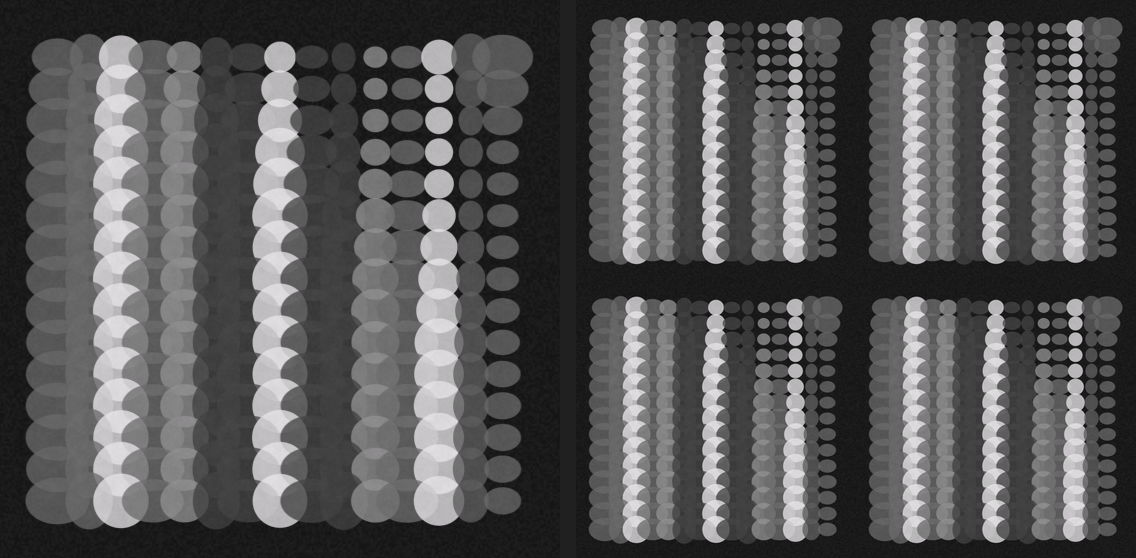
Left, the tile; right, the same tile 2 across and 2 down.
Reproduce this pattern procedurally as a Shadertoy shader.

```glsl
#define COUNT 15.0
#define PITCH 0.0568
#define OPACITY 0.78
#define BACKDROP 0.10
#define GRAIN_CELLS 256.0
#define GRAIN 0.045
#define MOTTLE_CELLS 64.0
#define MOTTLE 0.022
#define SIZE_JITTER 0.012
#define TINT vec3(1.0, 0.99, 1.0)

// Ellipse radii in grid steps, by column distance from the middle
const vec2 RADII[8] = vec2[8](
    vec2(0.87, 0.86), vec2(0.98, 0.69), vec2(0.75, 0.91), vec2(0.76, 0.68),
    vec2(0.98, 0.69), vec2(0.87, 0.86), vec2(0.75, 0.91), vec2(0.99, 0.73));

// Paint tone of each column, left to right
const float TONE[15] = float[15](
    0.41, 0.42, 0.90, 0.43, 0.57, 0.26, 0.27, 0.90,
    0.27, 0.26, 0.57, 0.43, 0.90, 0.37, 0.41);

float hash(vec2 p) {
    vec3 q = fract(p.xyx * vec3(0.1031, 0.1030, 0.0973));
    q += dot(q, q.yzx + 33.33);
    return fract((q.x + q.y) * q.z);
}

// Value noise that wraps after a whole number of cells
float wrapNoise(vec2 uv, float cells) {
    vec2 p = uv * cells;
    vec2 i = floor(p), f = fract(p);
    f = f * f * (3.0 - 2.0 * f);
    vec2 a = mod(i, cells), b = mod(i + 1.0, cells);
    return mix(mix(hash(a), hash(vec2(b.x, a.y)), f.x),
               mix(hash(vec2(a.x, b.y)), hash(b), f.x), f.y);
}

// Scale falls to one half along a diagonal valley near the top right corner
float sizeAt(vec2 cell) {
    float u = COUNT - 1.0 - cell.x, v = cell.y;
    float corner = 1.0 - smoothstep(-0.7, 3.5, u + v);
    float slope = smoothstep(4.5, 12.3, u + v);
    float edges = smoothstep(-1.2, 3.2, u) * smoothstep(-4.0, 3.0, v);
    return 0.5 + 0.5 * (corner + slope * edges);
}

float ellipseDistance(vec2 d, vec2 r) {
    return (length(d / r) - 1.0) * min(r.x, r.y);
}

void mainImage(out vec4 fragColor, in vec2 fragCoord) {
    vec2 uv = fragCoord / iResolution.xy;
    float middle = 0.5 * (COUNT - 1.0);
    vec2 grid = middle + vec2(uv.x - 0.5, 0.5 - uv.y) / PITCH;
    float soft = 0.8 / (min(iResolution.x, iResolution.y) * PITCH);
    vec2 nearest = floor(grid + 0.5);

    float grain = wrapNoise(uv, GRAIN_CELLS) - 0.5;
    float mottle = wrapNoise(uv, MOTTLE_CELLS) - 0.5;
    float shade = BACKDROP + GRAIN * grain;

    // Translucent ellipses, layered top to bottom and left to right
    for (int j = -1; j <= 1; j++) {
        for (int i = -1; i <= 1; i++) {
            vec2 cell = nearest + vec2(i, j);
            if (min(cell.x, cell.y) < 0.0 || max(cell.x, cell.y) >= COUNT) continue;
            int column = int(cell.x);
            float jitter = 1.0 + SIZE_JITTER * (2.0 * hash(cell + 17.0) - 1.0);
            vec2 radius = RADII[abs(column - int(middle))] * sizeAt(cell) * jitter;
            float cover = 1.0 - smoothstep(-soft, soft, ellipseDistance(grid - cell, radius));
            float paint = TONE[column] + MOTTLE * mottle + 0.4 * GRAIN * grain;
            shade = mix(shade, paint, OPACITY * cover);
        }
    }
    fragColor = vec4(shade * TINT, 1.0);
}
```
